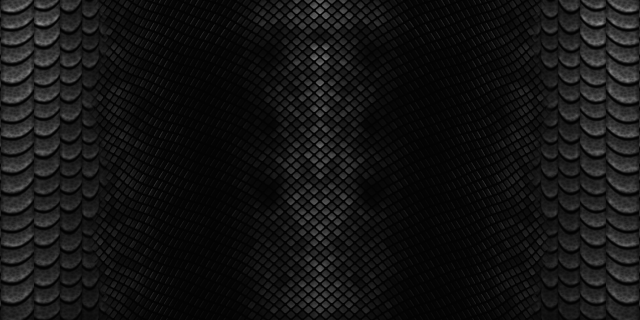
Give the GLSL for this texture, as a Shadertoy shader.

```glsl
float hash(vec2 p) {
    return fract(sin(dot(p, vec2(41.3, 289.1))) * 4375.5);
}

// Distance to the nearest scattered cell centre
float cellular(vec2 p) {
    vec2 cell = floor(p);
    float nearest = 2.0;
    for (int j = -1; j <= 1; j++)
    for (int i = -1; i <= 1; i++) {
        vec2 c = cell + vec2(i, j);
        vec2 site = c + vec2(hash(c), hash(c + 17.0));
        nearest = min(nearest, length(p - site));
    }
    return nearest;
}

float blob(vec2 p, vec2 centre, vec2 size) {
    vec2 d = (p - centre) / size;
    return exp(-dot(d, d));
}

// Small overlapping diamonds along the back and flanks
float backScales(vec2 p) {
    float flank = smoothstep(0.17, 0.30, p.x) * (1.0 - smoothstep(0.48, 0.66, p.x));
    vec2 q = p;
    q.y += 0.28 * smoothstep(0.12, 0.75, p.x);
    q += 0.005 * p.x * vec2(sin(p.y * 31.0 + p.x * 9.0), sin(p.x * 37.0 + p.y * 13.0));
    q *= vec2(27.0 + 5.0 * p.x, 31.0);
    vec2 g = vec2(q.x + q.y, q.x - q.y);
    vec2 id = floor(g + 0.5);
    vec2 f = g - id;
    float body = 1.0 - smoothstep(0.08, 0.27, length(max(abs(f) - 0.22, 0.0)));
    float height = 0.5 * (f.x - f.y);
    float dome = 0.72 - 0.7 * height + 0.25 * cellular(q * 3.0);
    float glint = 1.5 * smoothstep(0.05, 0.25, f.x) * (1.0 - smoothstep(0.28, 0.44, f.x));
    return body * mix(dome, glint, 0.75 * flank) * (0.55 + 0.8 * hash(id));
}

// Broad plates in columns that widen toward the sides
float bellyScales(vec2 p) {
    float column = 4.7 * log(1.0 + max(p.x - 0.66, 0.0) / 0.2) + 0.35;
    float id = floor(column);
    float x = column - id - 0.5;
    float row = (p.y - 0.3 * (1.0 - p.x)) / 0.057 + 0.5 * mod(id, 2.0);
    row += 1.5 * (0.25 - x * x) + 0.12 * sin(p.y * 19.0 + id * 2.0);
    float y = fract(row);
    float plate = smoothstep(0.03, 0.20, y) * (1.0 - smoothstep(0.86, 1.0, y));
    float rim = exp(-pow((y - 0.25) / 0.13, 2.0));
    float side = 1.0 - 0.5 * smoothstep(0.36, 0.5, abs(x));
    float grain = 0.62 + 0.6 * cellular(p * vec2(75.0, 95.0));
    float tint = 0.82 + 0.36 * hash(vec2(id, floor(row)));
    return plate * side * grain * tint * (1.0 - 0.45 * y + 0.35 * rim);
}

// Broad light and dark areas of the back
float backTone(vec2 p) {
    float tone = 0.055 + 0.05 * smoothstep(0.42, 0.68, p.x);
    tone += 0.17 * exp(-pow(p.x / 0.14, 2.0)) + 0.08 * exp(-pow(p.x / 0.025, 2.0));
    tone += 0.04 * blob(p, vec2(0.20, 0.95), vec2(0.25, 0.13));
    tone += 0.03 * blob(p, vec2(0.52, 0.45), vec2(0.06, 0.14));
    float blotch = sin(p.x * 23.0 + p.y * 17.0) * sin(p.y * 25.0 - p.x * 15.0);
    tone *= 1.0 + 0.25 * blotch;
    // Shadowed flank, then patches beside the spine
    float lean = 0.34 + 0.05 * (0.5 - p.y);
    tone *= 1.0 - 0.5 * exp(-pow((p.x - lean) / 0.12, 2.0)) * (1.0 - 0.5 * smoothstep(0.75, 0.95, p.y));
    for (int i = 0; i < 3; i++) {
        float y = 0.40 + 0.215 * float(i);
        tone *= 1.0 - 0.8 * blob(p, vec2(0.16, y), vec2(0.05, 0.055));
    }
    tone *= 1.0 - 0.55 * blob(p, vec2(0.0, 0.89), vec2(0.06, 0.035));
    tone *= 1.0 - 0.35 * blob(p, vec2(0.07, 0.22), vec2(0.05, 0.06));
    return tone;
}

void mainImage(out vec4 fragColor, in vec2 fragCoord) {
    vec2 p = fragCoord / iResolution.xy * vec2(2.0, 1.0);
    p.x = abs(p.x - 1.0);

    float back = backTone(p) * backScales(p);
    float sideLight = 0.13 + 0.15 * smoothstep(0.68, 0.95, p.x);
    sideLight += 0.09 * blob(p, vec2(0.90, 0.88), vec2(0.14, 0.18));
    sideLight *= 0.85 + 0.15 * smoothstep(0.0, 0.6, p.y);

    float border = p.x + 0.02 * sin(p.y * 15.0 + 1.0);
    float skin = mix(back, sideLight * bellyScales(p), smoothstep(0.66, 0.72, border));
    skin *= 1.0 - 0.4 * (1.0 - smoothstep(0.0, 0.05, p.y));
    fragColor = vec4(vec3(0.012 + skin), 1.0);
}
```
